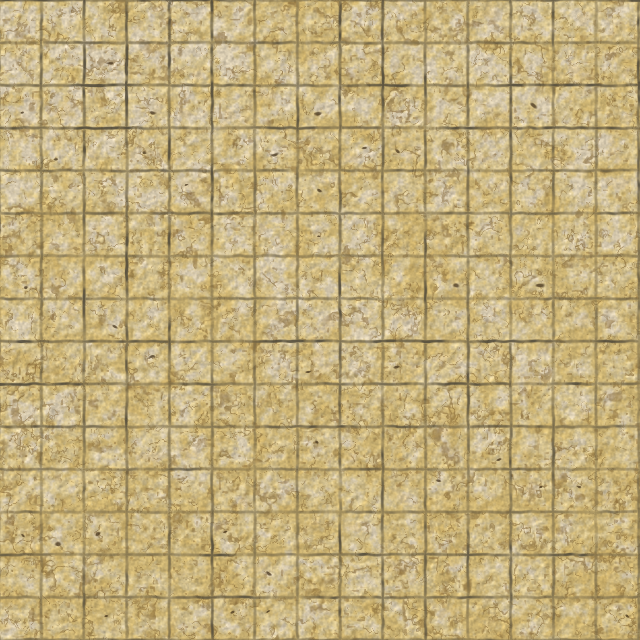
Give the GLSL for this texture, as a three.js fragment shader.

```glsl
// Weathered sandstone mosaic: 15 x 15 square tiles with worn grey joints, fine cracks and dark chips.
varying vec2 vUv;

float hash(vec2 p) {
  vec3 q = fract(vec3(p.xyx) * 0.1031);
  q += dot(q, q.yzx + 33.33);
  return fract((q.x + q.y) * q.z);
}

float noise(vec2 p) {
  vec2 i = floor(p), f = fract(p);
  f = f * f * (3.0 - 2.0 * f);
  return mix(mix(hash(i), hash(i + vec2(1.0, 0.0)), f.x),
             mix(hash(i + vec2(0.0, 1.0)), hash(i + vec2(1.0, 1.0)), f.x), f.y);
}

float fbm(vec2 p) {
  float sum = 0.0, amp = 0.57;
  for (int i = 0; i < 3; i++) {
    sum += amp * noise(p);
    p = mat2(1.6, 1.2, -1.2, 1.6) * p + 17.3;
    amp *= 0.5;
  }
  return sum;
}

// Short jagged cracks along the mid level of a roughly warped noise
float cracks(vec2 p, vec2 seed) {
  vec2 warp = vec2(fbm(p * 5.0 + seed), fbm(p * 5.0 + seed + 31.0));
  float ridge = abs(noise(p * 3.2 + warp * 1.9 + seed) - 0.5);
  float broken = smoothstep(0.48, 0.72, noise(p * 4.2 + seed + 57.0));
  return (1.0 - smoothstep(0.0, 0.11, ridge)) * broken;
}

// Joint coverage at a distance from its axis, fading along its length
float joint(float dist, float lineId, float along, float seed) {
  float weight = 0.3 + 0.5 * hash(vec2(lineId, seed));
  float segment = 0.25 + 1.1 * noise(vec2(lineId * 7.0 + seed, along * 1.4));
  float grain = 0.35 + 1.0 * noise(vec2(lineId * 13.0 + seed, along * 6.0));
  return (1.0 - smoothstep(0.008, 0.05, dist)) * weight * segment * grain;
}

void main() {
  vec2 p = vUv * 15.0;

  // Tile grid with slightly uneven edges
  vec2 wobble = vec2(noise(p * 5.0), noise(p * 5.0 + 40.0)) - 0.5;
  vec2 grid = p + vec2(0.03, 0.0) + 0.03 * wobble;
  vec2 lineId = floor(grid + 0.5);
  vec2 dist = abs(grid - lineId);
  float edge = min(dist.x, dist.y);

  // Broad wear: paler and crisper at upper left, sandier at the bottom
  float clean = 0.45 + 0.4 * (vUv.y - vUv.x * 0.4 - 0.3) + 0.6 * (fbm(p * 0.4 + 5.0) - 0.5);
  clean = clamp(clean, 0.0, 1.0);

  // Sandy crust in small flakes over pale stone
  float blotch = 0.5 + 0.55 * (fbm(p * 2.8 + 11.0) - 0.5) + 0.55 * (fbm(p * 6.5 + 70.0) - 0.5);
  float pale = blotch + 0.3 * (clean - 0.5) + 0.13 * smoothstep(0.03, 0.25, edge) - 0.09;
  vec3 color = mix(vec3(0.785, 0.69, 0.44), vec3(0.825, 0.755, 0.56), smoothstep(0.3, 0.52, pale));
  color = mix(color, vec3(0.835, 0.785, 0.68), smoothstep(0.5, 0.7, pale));
  float ochre = smoothstep(0.55, 0.78, fbm(p * 3.0 + 130.0));
  color = mix(color, vec3(0.77, 0.64, 0.34), 0.4 * ochre * (1.0 - 0.5 * clean));

  // Rough grainy relief lit from the upper left
  float relief = fbm(p * 7.0) - fbm(p * 7.0 + vec2(-0.35, 0.35));
  color *= 1.0 + 0.3 * relief + 0.13 * (noise(p * 22.0) - 0.5);

  // Crack network with lit lower lips, and fine pits
  float crack = max(cracks(p, vec2(3.0, 9.0)), 0.85 * cracks(p * 1.3, vec2(83.0, 21.0)));
  float lip = cracks(p + vec2(-0.03, 0.04), vec2(3.0, 9.0));
  color += 0.035 * lip * (1.0 - crack);
  color = mix(color, vec3(0.48, 0.36, 0.17), 0.5 * crack);
  float pit = smoothstep(0.74, 0.92, noise(p * 13.0 + 200.0)) * smoothstep(0.45, 0.7, noise(p * 2.5 + 150.0));
  color = mix(color, vec3(0.50, 0.37, 0.18), 0.4 * pit);

  // Bright worn rims beside faded joints
  float rim = smoothstep(0.04, 0.065, edge) * (1.0 - smoothstep(0.07, 0.15, edge));
  color += 0.04 * rim * clean;
  float joints = max(joint(dist.x, lineId.x, p.y, 4.0), joint(dist.y, lineId.y, p.x, 61.0));
  float shade = 1.0 - smoothstep(0.01, 0.06, edge);
  color = mix(color, vec3(0.56, 0.49, 0.32), shade * (0.25 + 0.3 * noise(p * 3.0 + 33.0)));
  color = mix(color, vec3(0.29, 0.27, 0.22), clamp(joints * (0.4 + 1.1 * clean), 0.0, 0.8));

  // Scattered dark chips
  vec2 cell = floor(p);
  vec2 center = 0.25 + 0.5 * vec2(hash(cell + 7.0), hash(cell + 19.0));
  float size = 0.04 + 0.05 * pow(hash(cell + 47.0), 3.0);
  vec2 offset = (fract(p) - center + 0.13 * wobble) * vec2(0.75, 1.3);
  float chip = 1.0 - smoothstep(size * 0.4, size * 1.2, length(offset));
  color = mix(color, vec3(0.27, 0.20, 0.11), 0.75 * chip * step(0.86, hash(cell + 113.0)));

  gl_FragColor = vec4(clamp(color, 0.0, 1.0), 1.0);
}
```
